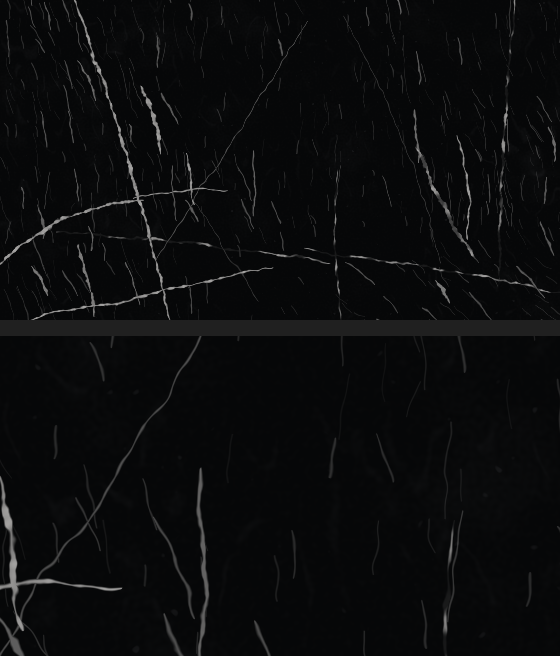
Top, the full canvas; bottom, a detail of the centre.
Reproduce this texture procedurally as a WebGL 1 fragment shader.

```glsl
precision highp float;
// Polished black marble: a dark mottled ground crossed by long pale veins,
// scattered tapering streaks and a faint web of hairlines. Veins are bowed,
// noise-warped strokes; streaks are strokes strewn over jittered grids.
uniform vec2 u_resolution;

const vec3 GROUND = vec3(0.024, 0.027, 0.030);
const vec3 HAZE = vec3(0.105, 0.108, 0.115);
const vec3 CALCITE = vec3(0.64, 0.635, 0.63);

vec2 hash2(vec2 p) {
  vec2 k = vec2(dot(p, vec2(127.1, 311.7)), dot(p, vec2(269.5, 183.3)));
  return fract(sin(k) * 43758.545);
}

float gradientDot(vec2 cell, vec2 offset) {
  return dot(hash2(cell + offset.x) * 2.0 - 1.0, offset);
}

// Gradient noise, roughly -0.7 to 0.7.
float corner(vec2 cell, vec2 f, vec2 o) {
  return dot(hash2(cell + o) * 2.0 - 1.0, f - o);
}

float noise(vec2 p) {
  vec2 i = floor(p), f = fract(p);
  vec2 s = f * f * f * (f * (f * 6.0 - 15.0) + 10.0);
  float low = mix(corner(i, f, vec2(0.0)), corner(i, f, vec2(1.0, 0.0)), s.x);
  float high = mix(corner(i, f, vec2(0.0, 1.0)), corner(i, f, vec2(1.0)), s.x);
  return mix(low, high, s.y);
}

vec2 warp(vec2 p, float scale, float amount) {
  return amount * vec2(noise(p * scale), noise(p * scale + 37.0));
}

// Tapered line from a to b, bowed to its left; rough varies its width.
float stroke(vec2 p, vec2 a, vec2 b, float bow, float width, float rough, float soft) {
  vec2 span = b - a, r = p - a;
  float len = length(span);
  vec2 u = span / len;
  float t = dot(r, u) / len, tc = clamp(t, 0.0, 1.0);
  float arch = 4.0 * tc * (1.0 - tc);
  float d = length(vec2(dot(r, vec2(-u.y, u.x)) - bow * arch, (t - tc) * len));
  float w = width * pow(arch + 0.001, 0.35) * clamp(0.8 + 1.5 * rough, 0.1, 1.6);
  return 1.0 - smoothstep(max(w - soft, 0.0), w + soft, d);
}

// Streaks are dense at both sides and sparse right of the middle.
float density(vec2 p) {
  return clamp(0.2 + 0.45 * abs(p.x - 1.0) + 0.7 * noise(p * 3.1 + 5.0), 0.04, 0.85);
}

// Streaks hang steeply, but lie over towards the lower right.
float leanAt(vec2 p) {
  float fallen = smoothstep(0.8, 1.15, p.x) * (1.0 - smoothstep(0.14, 0.32, p.y));
  return 0.16 + 0.6 * noise(p * 2.3 + 11.0) + 0.75 * fallen;
}

float streaks(vec2 p, float scale, float width, float rough, float soft) {
  vec2 home = floor(p * scale);
  float light = 0.0;
  for (int j = -1; j <= 1; j++) {
    for (int i = -1; i <= 1; i++) {
      vec2 cell = home + vec2(float(i), float(j));
      vec2 place = hash2(cell + scale), kind = hash2(cell + scale + 51.3);
      vec2 trait = hash2(cell + scale + 93.7);
      vec2 c = (cell + 0.2 + 0.6 * place) / scale;
      float lean = leanAt(c) + 0.5 * (trait.x - 0.5);
      vec2 reach = vec2(sin(lean), -cos(lean)) * mix(0.22, 0.7, kind.y) / scale;
      float s = stroke(p, c - reach, c + reach, 0.1 * (trait.y - 0.5) / scale,
                       width * trait.y * trait.y, rough, soft);
      light = max(light, s * step(kind.x, density(c)) * mix(0.15, 0.9, trait.y));
    }
  }
  return light;
}

float longVeins(vec2 p, float rough, float gap, float soft) {
  // Strong unbroken veins on the left.
  float v = stroke(p, vec2(0.22, 1.03), vec2(0.54, -0.03), 0.02, 0.0048, rough, soft);
  v = max(v, stroke(p, vec2(-0.04, 0.14), vec2(0.45, 0.375), 0.055, 0.0050, rough, soft));
  v = max(v, stroke(p, vec2(0.42, 0.380), vec2(0.71, 0.40), 0.012, 0.0022, rough, soft));
  v = max(v, stroke(p, vec2(0.04, -0.01), vec2(0.85, 0.165), 0.0, 0.0034, rough, soft));
  // Thick upright splinters.
  v = max(v, stroke(p, vec2(0.44, 0.73), vec2(0.495, 0.52), 0.01, 0.0062, rough, soft));
  v = max(v, stroke(p, vec2(0.585, 0.52), vec2(0.605, 0.36), 0.0, 0.0040, rough, soft));
  v = max(v, stroke(p, vec2(1.43, 0.58), vec2(1.46, 0.25), 0.015, 0.0030, rough, soft));
  v = max(v, stroke(p, vec2(1.30, 0.54), vec2(1.49, 0.18), -0.01, 0.0065, rough, soft) * mix(0.4, 1.0, gap));
  // Broken veins running down and across the right.
  float broken = stroke(p, vec2(0.17, 0.275), vec2(1.03, 0.18), 0.01, 0.0032, rough, soft);
  broken = max(broken, stroke(p, vec2(0.95, 0.22), vec2(1.78, 0.08), 0.01, 0.0030, rough, soft));
  broken = max(broken, stroke(p, vec2(1.61, 1.02), vec2(1.56, 0.12), -0.01, 0.0045, rough, soft));
  broken = max(broken, stroke(p, vec2(1.06, 0.47), vec2(1.07, -0.02), -0.02, 0.0028, rough, soft));
  v = max(v, broken * mix(0.12, 0.95, gap));
  // Hair-thin cracks.
  float crack = stroke(p, vec2(0.96, 0.93), vec2(0.49, 0.19), 0.0, 0.0010, rough, soft);
  crack = max(crack, 0.6 * stroke(p, vec2(0.60, 0.38), vec2(0.81, 0.06), 0.0, 0.0006, rough, soft));
  crack = max(crack, 0.6 * stroke(p, vec2(1.07, 0.95), vec2(1.38, 0.18), 0.03, 0.0006, rough, soft));
  return max(v, 0.5 * crack);
}

void main() {
  vec2 p = gl_FragCoord.xy / u_resolution.y;
  float soft = max(0.0014, 0.7 / u_resolution.y);
  vec2 q = p + warp(p, 9.0, 0.016) + warp(p, 34.0, 0.007);
  float rough = noise(p * 48.0) + 0.5 * noise(p * 110.0);
  float gap = smoothstep(-0.08, 0.16, noise(p * 21.0 + 3.0));

  // Veins and three sizes of streak.
  float light = longVeins(q, rough, gap, soft) * (0.86 + 0.35 * rough);
  light = max(light, 0.85 * streaks(q, 6.0, 0.0058, rough, soft));
  light = max(light, 0.62 * streaks(q, 11.0, 0.0036, rough, soft));
  light = max(light, 0.32 * streaks(q, 21.0, 0.0018, rough, soft));

  // Faint web, cloudy haze, fine grain and specks.
  float thick = density(p);
  float web = 1.0 - smoothstep(0.0, 0.05, abs(noise(q * vec2(13.0, 7.0) + 2.0 * p.yx)));
  float cloud = smoothstep(0.0, 0.6, noise(p * 5.0 + 8.0) + 0.5 * noise(p * 17.0));
  float grain = noise(p * 140.0);
  float speck = smoothstep(0.42, 0.6, noise(p * 75.0 + 19.0));
  float haze = thick * (0.45 * web * gap + 0.4 * cloud) + 0.18 * grain + 0.6 * speck;

  vec3 color = mix(GROUND, HAZE, clamp(haze, 0.0, 1.0));
  gl_FragColor = vec4(mix(color, CALCITE, clamp(light, 0.0, 1.0)), 1.0);
}
```
